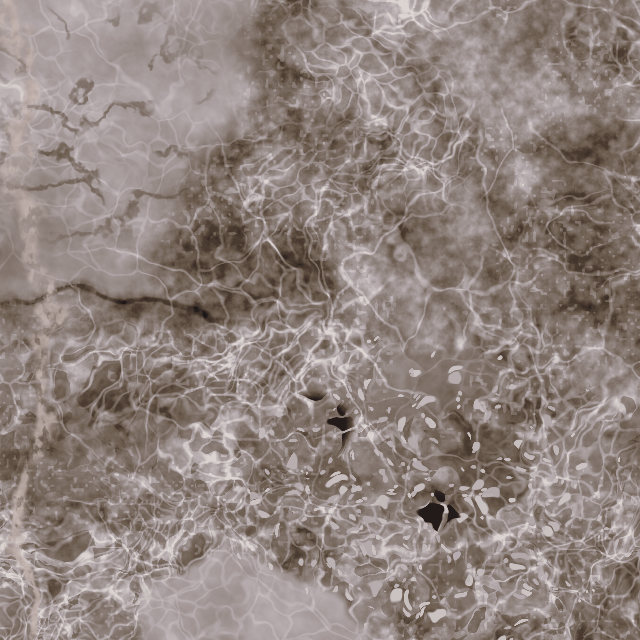
This texture is drawn by a Shadertoy shader. Its source:

```glsl
// Brecciated brown marble: cloudy umber ground, lilac-grey slabs, broken clasts
// in pale cement, fine veins, pebbles and dark voids. Noise and cell layers
// build one scalar tone, which a colour ramp turns into stone.

float hash(vec2 p) {
  vec3 h = fract(vec3(p.xyx) * 0.1031);
  h += dot(h, h.yzx + 33.33);
  return fract((h.x + h.y) * h.z);
}

float noise(vec2 p) {
  vec2 i = floor(p), f = fract(p);
  f = f * f * (3.0 - 2.0 * f);
  return mix(mix(hash(i), hash(i + vec2(1, 0)), f.x),
             mix(hash(i + vec2(0, 1)), hash(i + vec2(1, 1)), f.x), f.y);
}

float fbm(vec2 p) {
  float sum = 0.0, amp = 0.5;
  for (int i = 0; i < 5; i++) {
    sum += amp * noise(p);
    p = mat2(1.6, 1.2, -1.2, 1.6) * p + 7.3;
    amp *= 0.5;
  }
  return sum / 0.97;
}

// Cell pattern: distance to centre, distance to border, random id
vec3 cells(vec2 p) {
  float near = 9.0, second = 9.0, id = 0.0;
  for (int i = 0; i < 9; i++) {
    vec2 cell = floor(p) + vec2(i % 3 - 1, i / 3 - 1);
    float d = length(p - cell - vec2(hash(cell), hash(cell + 51.7)));
    if (d < near) { second = near; near = d; id = hash(cell + 93.1); }
    else second = min(second, d);
  }
  return vec3(near, second - near, id);
}

// Soft elliptical region
float region(vec2 p, vec2 centre, vec2 radius, float soft) {
  return 1.0 - smoothstep(1.0 - soft, 1.0 + soft, length((p - centre) / radius));
}

float line(float dist, float width, float px) {
  return 1.0 - smoothstep(width * 0.3, width + px, abs(dist));
}

// Flat stones chosen from the cells, laid over a tone
float addClasts(float tone, vec3 cell, float share, float mottle) {
  float body = smoothstep(0.06, 0.16, cell.y) * step(1.0 - share, cell.z);
  return mix(tone, 0.12 + 0.42 * fract(cell.z * 17.0) + mottle, body * 0.85);
}

vec3 marbleRamp(float t) {
  const vec3 voidBlack = vec3(0.09, 0.07, 0.08), shadow = vec3(0.29, 0.23, 0.19);
  const vec3 umber = vec3(0.415, 0.352, 0.298), taupe = vec3(0.56, 0.51, 0.49);
  const vec3 lilac = vec3(0.71, 0.67, 0.68), chalk = vec3(0.86, 0.83, 0.82);
  vec3 c = mix(voidBlack, shadow, smoothstep(-0.5, 0.0, t));
  c = mix(c, umber, clamp(t / 0.2, 0.0, 1.0));
  c = mix(c, taupe, clamp((t - 0.2) / 0.4, 0.0, 1.0));
  c = mix(c, lilac, clamp((t - 0.6) / 0.4, 0.0, 1.0));
  return mix(c, chalk, clamp((t - 1.0) / 0.4, 0.0, 1.0));
}

void mainImage(out vec4 fragColor, in vec2 fragCoord) {
  vec2 uv = fragCoord / iResolution.xy;
  float px = 1.0 / iResolution.y;
  vec2 q = uv + 0.13 * (vec2(fbm(uv * 6.0), fbm(uv * 6.0 + 17.0)) - 0.5);
  vec2 rough = q + 0.016 * (vec2(noise(uv * 45.0), noise(uv * 45.0 + 9.0)) - 0.5);

  // Cloudy ground
  float broad = fbm(uv * 3.5 + 3.0) - 0.5;
  float clouds = fbm(q * 14.0) - 0.5;
  float grain = fbm(uv * 75.0) - 0.5;
  float haze = region(q, vec2(0.74, 0.86), vec2(0.3, 0.25), 0.6);
  float umberPatch = region(q, vec2(0.42, 0.82), vec2(0.14, 0.26), 0.6);
  float tone = 0.4 + 0.7 * broad + 1.2 * clouds + 0.9 * grain + 0.2 * haze - 0.13 * umberPatch;

  // Broken band of clasts in pale cement
  float band = 1.0 - smoothstep(0.44, 0.54, q.y + 0.12 * q.x);
  float cement = 0.58 + 1.5 * clouds + grain;
  for (float size = 54.0; size > 5.0; size *= 0.4)
    cement = addClasts(cement, cells(rough * size + 2.0), 0.46, 0.5 * (clouds + grain));
  tone = mix(tone, cement, band);

  // Smooth slabs: upper left block, lower oval, plain brown lens
  float slope = q.x - 0.27 - 0.5 * (q.y - 0.68);
  float block = (1.0 - smoothstep(-0.05, 0.05, slope)) * smoothstep(0.52, 0.545, q.y);
  float oval = region(q, vec2(0.4, 0.02), vec2(0.18, 0.1), 0.08);
  float lens = region(q, vec2(0.67, 0.41), vec2(0.12, 0.06), 0.1);
  float slab = max(block, oval);
  tone = mix(tone, 0.8 + 0.5 * (broad + clouds) + 0.15 * grain, slab * 0.92);
  tone = mix(tone, 0.36 + 0.3 * clouds + 0.2 * grain, lens * 0.85);

  // Dark lace in the upper slab and the fault below it
  float lace = line(fbm(uv * 15.0 + 5.0) - 0.5, 0.05, px) * smoothstep(0.4, 0.6, noise(uv * 22.0));
  tone -= 0.5 * lace * region(q, vec2(0.15, 0.83), vec2(0.15, 0.19), 0.5);
  tone -= 0.35 * line(q.y - 0.52, 0.006, px) * (1.0 - smoothstep(0.3, 0.42, uv.x));

  // Fine vein nets, broken up by noise
  for (float scale = 4.5; scale < 40.0; scale *= 2.0) {
    float present = smoothstep(0.36, 0.66, noise(uv * 8.0 + scale * 3.1));
    float net = line(cells(rough * scale + scale).y * 0.5 / scale, 0.0018, px);
    tone += 0.36 * net * present * (1.0 - 0.6 * slab) * (1.0 - 0.5 * lens);
  }

  // Long veins fanning out from the centre
  for (float k = 0.0; k < 10.0; k++) {
    float angle = 0.63 * k + 0.5 * hash(vec2(k, 3));
    vec2 dir = vec2(cos(angle), sin(angle)), d = rough - vec2(0.49, 0.52);
    float along = dot(d, dir), reach = 0.15 + 0.3 * hash(vec2(k, 8));
    float fade = smoothstep(0.0, 0.03, along) * (1.0 - smoothstep(reach * 0.5, reach, along));
    tone += 0.4 * fade * line(dot(d, vec2(-dir.y, dir.x)), 0.0025, px);
  }

  // Chalky specks, pebbles and voids
  float specks = smoothstep(0.68, 0.85, noise(uv * 170.0)) * smoothstep(0.44, 0.6, fbm(uv * 9.0));
  tone += 0.3 * specks * (1.0 - slab);
  float pebbleArea = region(uv, vec2(0.66, 0.21), vec2(0.25, 0.2), 0.5);
  for (float size = 36.0; size < 80.0; size *= 2.0) {
    vec3 pebble = cells(rough * size);
    float shape = (1.0 - smoothstep(0.26, 0.36, pebble.x)) * smoothstep(0.03, 0.12, pebble.y);
    tone = mix(tone, 0.95 + 0.3 * fract(pebble.z * 31.0), shape * step(1.0 - 0.24 * pebbleArea, pebble.z));
  }
  float voidArea = max(region(uv, vec2(0.49, 0.335), vec2(0.06, 0.05), 0.2),
                       region(uv, vec2(0.685, 0.18), vec2(0.04, 0.06), 0.3));
  vec3 hollow = cells(rough * 30.0 + 6.0);
  tone = mix(tone, -0.35, voidArea * smoothstep(0.1, 0.2, hollow.y) * step(0.6, hollow.z));

  // Porous pink vein running down the left side
  float course = 0.045 - 0.055 * smoothstep(0.4, 0.75, uv.y) + 0.045 * smoothstep(0.1, 0.35, uv.y);
  float girth = mix(0.012, 0.026, smoothstep(0.45, 0.75, uv.y));
  float strand = line(rough.x - course, girth, px);
  float pores = smoothstep(0.38, 0.56, fbm(uv * vec2(85, 60)));
  vec3 pinkVein = vec3(0.72, 0.66, 0.64) + 0.2 * grain;

  vec3 colour = mix(marbleRamp(tone), pinkVein, strand * (0.25 + 0.65 * pores));
  fragColor = vec4(clamp(colour, 0.0, 1.0), 1.0);
}
```
